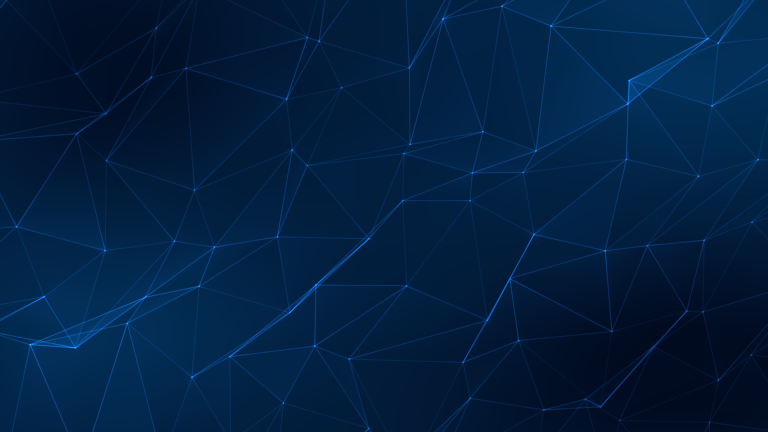
This background is drawn by a Shadertoy shader. Its source:

```glsl
#define DENSITY 6.5
#define JITTER_ALONG 0.50
#define JITTER_ACROSS 0.62
#define LINE_WIDTH 0.0024
#define FOLD_FILL 1.0
#define FRONT_FILL 0.5
#define SHADOW vec3(0.004, 0.043, 0.125)
#define LIGHT vec3(0.010, 0.190, 0.350)
#define FACET_TINT vec3(0.006, 0.070, 0.135)
#define LINE_TINT vec3(0.070, 0.360, 0.720)

vec2 hash2(vec2 p) {
    vec3 q = fract(p.xyx * vec3(0.1031, 0.1030, 0.0973));
    q += dot(q, q.yzx + 33.33);
    return fract((q.xx + q.yz) * q.zy);
}

float cross2(vec2 a, vec2 b) { return a.x * b.y - a.y * b.x; }

// Grid vertex, displaced mostly across the rising diagonal so the sheet folds.
vec2 meshPoint(vec2 id) {
    vec2 h = 2.0 * hash2(id + 57.0) - 1.0;
    return id + 0.7071 * (vec2(1.0, 1.0) * h.x * JITTER_ALONG
                        + vec2(1.0, -1.0) * h.y * JITTER_ACROSS);
}

float segmentLine(vec2 p, vec2 a, vec2 b, float width) {
    vec2 ab = b - a;
    float t = clamp(dot(p - a, ab) / max(dot(ab, ab), 1e-5), 0.0, 1.0);
    float ends = abs(2.0 * t - 1.0);
    float d = length(p - a - ab * t);
    return (1.0 - smoothstep(0.0, width, d)) * (0.75 + 0.4 * ends * ends);
}

float edgeSide(vec2 p, vec2 a, vec2 b) {
    return cross2(b - a, p - a) / max(length(b - a), 1e-4);
}

// Translucent triangle: x = outline strength, y = graded fill.
vec2 facet(vec2 p, vec2 a, vec2 b, vec2 c, vec2 seed, float width, float px) {
    float area = cross2(b - a, c - a);
    float facing = area < 0.0 ? -1.0 : 1.0;
    bool folded = area < 0.0;
    vec2 h = hash2(seed);

    float inside = facing * edgeSide(p, a, b);
    inside = min(inside, facing * edgeSide(p, b, c));
    inside = min(inside, facing * edgeSide(p, c, a));
    float cover = smoothstep(-0.5 * px, 0.5 * px, inside);
    float slope = clamp(cross2(b - a, p - a) / (facing * max(abs(area), 1e-4)), 0.0, 1.0);
    slope = h.y > 0.5 ? slope : 1.0 - slope;

    float outline = segmentLine(p, a, b, width)
                  + segmentLine(p, b, c, width)
                  + segmentLine(p, c, a, width);
    float strength = folded ? 0.20 + 0.22 * h.x : 0.07 + 0.20 * h.x * h.x * h.x;
    float fill = folded ? FOLD_FILL * (0.35 + 0.65 * slope) * (0.4 + 0.6 * h.x)
                        : FRONT_FILL * slope * h.x;
    return vec2(outline * strength, cover * fill);
}

float pool(vec2 uv, vec2 center, vec2 radius) {
    vec2 q = (uv - center) / radius;
    return exp(-dot(q, q));
}

// Broad light and dark areas behind the mesh.
float ambient(vec2 uv) {
    float light = 0.49;
    light += 0.46 * pool(uv, vec2(0.94, 0.86), vec2(0.27, 0.36));
    light += 0.40 * pool(uv, vec2(0.17, 0.26), vec2(0.23, 0.28));
    light -= 0.46 * pool(uv, vec2(0.15, 0.83), vec2(0.20, 0.30));
    light -= 0.55 * pool(uv, vec2(0.92, 0.16), vec2(0.25, 0.28));
    light -= 0.14 * pool(uv, vec2(0.60, 0.00), vec2(0.30, 0.22));
    light += 0.04 * sin(9.0 * uv.x + 4.0 * uv.y) * sin(7.0 * uv.y - 3.0 * uv.x);
    return clamp(light, 0.0, 1.0);
}

void mainImage(out vec4 fragColor, in vec2 fragCoord) {
    vec2 uv = fragCoord / iResolution.xy;
    vec2 p = DENSITY * fragCoord / iResolution.y;
    float px = DENSITY / iResolution.y;
    float width = max(LINE_WIDTH * DENSITY, 1.15 * px);
    vec2 base = floor(p);

    // Two facets and one glowing node for each nearby cell.
    vec2 mesh = vec2(0.0);
    float nodes = 0.0;
    for (int j = -1; j <= 1; j++) {
        for (int i = -1; i <= 1; i++) {
            vec2 id = base + vec2(i, j);
            vec2 a = meshPoint(id);
            vec2 b = meshPoint(id + vec2(1.0, 0.0));
            vec2 c = meshPoint(id + vec2(1.0, 1.0));
            vec2 d = meshPoint(id + vec2(0.0, 1.0));
            mesh += facet(p, a, b, c, id + 11.3, width, px);
            mesh += facet(p, a, c, d, id + 83.7, width, px);

            float spark = pow(hash2(id + 29.0).x, 4.0);
            float r = length(p - a);
            nodes += (0.15 + 0.45 * spark) * (1.0 - smoothstep(0.0, 1.5 * width, r));
            nodes += 0.10 * spark * exp(-r * r * 90.0);
        }
    }

    float light = ambient(uv);
    vec3 color = mix(SHADOW, LIGHT, light);
    color += FACET_TINT * mesh.y * (0.35 + 0.75 * light);
    color += LINE_TINT * min(mesh.x, 0.9) * (0.6 + 0.5 * light);
    color += LINE_TINT * nodes * (0.5 + 0.5 * light);
    fragColor = vec4(color, 1.0);
}
```
